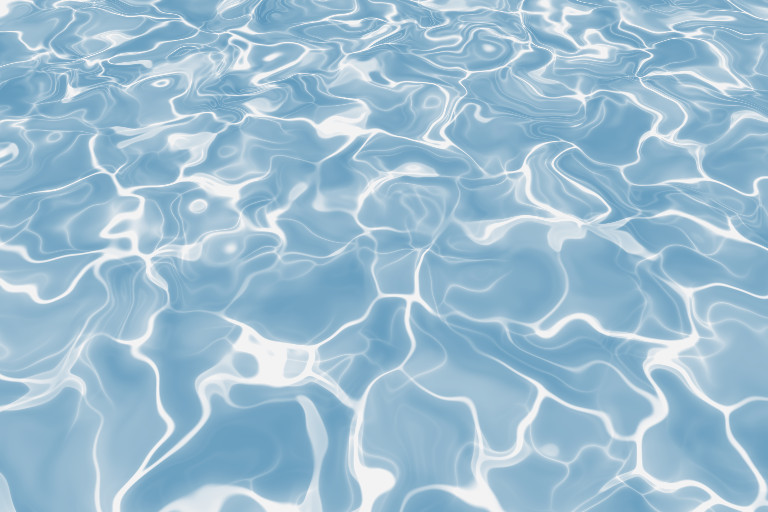
Give the GLSL for this texture, as a Shadertoy shader.

```glsl
// Sunlit pool water: a web of white caustic light on pale blue, receding upwards.
#define CELLS 4.0        // light cells per canvas height at the near side
#define HORIZON 1.9      // height of the vanishing line
#define WARP 1.15        // bending of the light web
#define RIPPLE 0.75      // extra folding at the far side
#define LINE_WIDTH 0.017 // half width of thin lines, in cells
#define RIBBON_WIDTH 0.11
#define GLOW 0.30
#define STRANDS 0.30
#define DEEP vec3(0.40, 0.615, 0.745)
#define LIGHT vec3(0.94, 0.945, 0.95)

vec2 hash2(vec2 p) {
    vec3 h = fract(p.xyx * vec3(0.1031, 0.1030, 0.0973));
    h += dot(h, h.yzx + 33.33);
    return fract((h.xx + h.yz) * h.zy);
}

float corner(vec2 cell, vec2 offset) {
    float angle = 6.2832 * hash2(cell).x;
    return dot(vec2(cos(angle), sin(angle)), offset);
}

// Gradient noise, about 0 to 1
float noise(vec2 p) {
    vec2 i = floor(p), f = fract(p), e = vec2(1, 0);
    vec2 u = f * f * f * (f * (f * 6.0 - 15.0) + 10.0);
    float low = mix(corner(i, f), corner(i + e, f - e), u.x);
    float high = mix(corner(i + e.yx, f - e.yx), corner(i + 1.0, f - 1.0), u.x);
    return 0.5 + 0.75 * mix(low, high, u.y);
}

// Centred displacement
vec2 sway(vec2 p) {
    return vec2(noise(p), noise(p + vec2(37.2, 91.7))) - 0.5;
}

float fbm(vec2 p) {
    return 0.55 * noise(p) + 0.3 * noise(p * 2.1 + 7.3) + 0.15 * noise(p * 4.3 + 3.1);
}

// Distance to the nearest cell border, rounded where borders meet
float web(vec2 p) {
    vec2 base = floor(p), f = fract(p), nearest = vec2(0), nearCell = vec2(0);
    float best = 9.0;
    for (int y = -1; y <= 1; y++)
    for (int x = -1; x <= 1; x++) {
        vec2 cell = vec2(x, y);
        vec2 r = cell + hash2(base + cell) - f;
        if (dot(r, r) < best) { best = dot(r, r); nearest = r; nearCell = cell; }
    }
    float sum = 0.0;
    for (int y = -2; y <= 2; y++)
    for (int x = -2; x <= 2; x++) {
        vec2 cell = nearCell + vec2(x, y);
        vec2 r = cell + hash2(base + cell) - f;
        vec2 gap = r - nearest;
        if (dot(gap, gap) > 0.0001)
            sum += exp(-32.0 * dot(0.5 * (r + nearest), normalize(gap)));
    }
    return max(-log(sum) / 32.0, 0.0);
}

void mainImage(out vec4 fragColor, in vec2 fragCoord) {
    vec2 uv = fragCoord / iResolution.y;
    float far = smoothstep(0.2, 0.95, uv.y);

    // Perspective plane, measured in cells
    float depth = HORIZON / (HORIZON - uv.y);
    vec2 plane = CELLS * depth * vec2(uv.x - 0.75, uv.y) + 20.0;
    float soft = 1.2 * CELLS * depth * depth / iResolution.y;

    // Bent water surface
    vec2 bent = plane + WARP * sway(plane * 0.85) + 0.42 * sway(plane * 2.2 + 5.0);
    vec2 folded = bent + RIPPLE * far * sway(bent * vec2(1.3, 1.7) + 11.0);

    // Soft clouds of light on the floor
    float light = 0.03 + 0.40 * smoothstep(0.24, 0.86, fbm(folded * 0.95 + 4.0));
    light += 0.16 * (fbm(bent * vec2(1.9, 1.3) + 60.0) - 0.5) - 0.05 * far;

    // Main web: glow, thin core and translucent ribbons with bright rims
    float d = web(folded);
    float strength = smoothstep(0.22, 0.62, noise(bent * 0.9 + 70.0));
    light += GLOW * exp(-9.0 * d) * (0.35 + 0.65 * strength);
    float width = LINE_WIDTH * (0.5 + strength);
    float core = 1.0 - smoothstep(width - soft, width + soft + 0.012, d);
    light += 0.62 * core * (0.3 + 0.7 * strength);

    float swell = RIBBON_WIDTH * smoothstep(0.56, 0.80, noise(plane * 1.15 + 31.0));
    float ribbon = (1.0 - smoothstep(swell - soft, swell + soft, d)) * smoothstep(0.01, 0.035, swell);
    float rim = exp(-abs(d - swell) / (0.012 + soft)) * smoothstep(0.01, 0.04, swell);
    float sheen = 0.62 + 0.5 * (noise(folded * vec2(2.0, 3.0) + 12.0) - 0.3);
    light = mix(light, max(light, sheen), 0.85 * ribbon) + 0.18 * rim;

    // Finer secondary web
    float fine = web(folded * 1.55 + 0.5 * sway(folded * 2.0) + 43.0);
    float fineMask = smoothstep(0.42, 0.75, noise(plane * 0.8 + 23.0) + 0.12 * far);
    light += fineMask * (0.38 * exp(-fine / (0.018 + soft)) + 0.10 * exp(-8.0 * fine));

    // Silky strands and nested ripple rings
    float silk = noise(folded * vec2(1.7, 1.2) + 52.0);
    float strandMask = smoothstep(0.4, 0.7, noise(plane * 0.9 + 83.0));
    light += STRANDS * strandMask * exp(-abs(silk - 0.57) / (0.022 + soft));
    float rings = pow(0.5 + 0.5 * cos(silk * 42.0), 4.0);
    float ringMask = smoothstep(0.5, 0.75, noise(plane * 0.75 + 14.0)) * (0.2 + 0.8 * far);
    light += 0.24 * ringMask * (rings - 0.25);

    fragColor = vec4(mix(DEEP, LIGHT, clamp(light, -0.04, 1.03)), 1.0);
}
```
